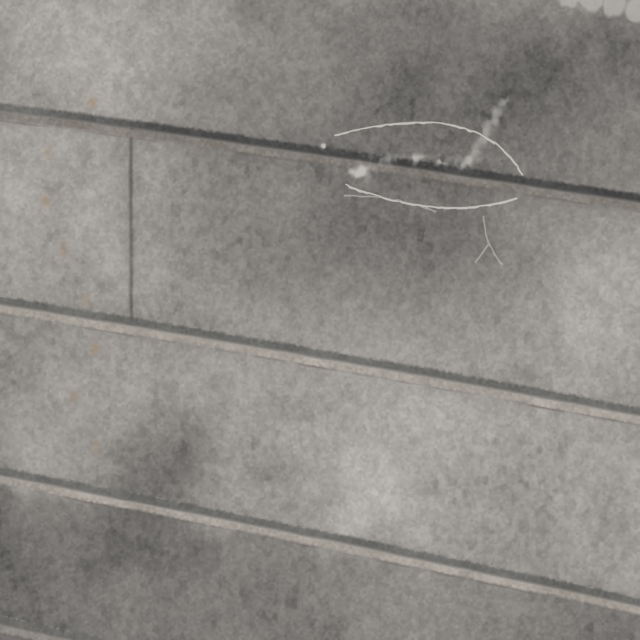
Reproduce this texture procedurally as a WebGL 2 fragment shader.

```glsl
#version 300 es
precision highp float;
// Weathered concrete slabs with slanted raised seams, a vertical joint and chalk marks.
uniform vec2 u_resolution;
out vec4 fragColor;

const vec3 WARM_TINT = vec3(1.012, 0.99, 0.962);
const vec3 CHALK = vec3(0.80, 0.79, 0.77);
const vec3 RUST = vec3(0.64, 0.50, 0.35);
const vec3 BROWN = vec3(0.42, 0.38, 0.35);

float hash(vec2 p) {
  vec3 q = fract(vec3(p.xyx) * 0.1031);
  q += dot(q, q.yzx + 33.33);
  return fract((q.x + q.y) * q.z);
}

// Smooth cellular noise: jittered cell values blended by distance, about -1 to 1.
float cellNoise(vec2 p) {
  vec2 cell = floor(p);
  float total = 0.0, weight = 0.0;
  for (int y = -1; y <= 1; y++)
    for (int x = -1; x <= 1; x++) {
      vec2 id = cell + vec2(x, y);
      vec2 d = id + vec2(hash(id + 17.0), hash(id + 53.0)) - p;
      float w = exp(-5.0 * dot(d, d));
      total += w * (2.0 * hash(id + 91.0) - 1.0);
      weight += w;
    }
  return total / weight;
}

float layeredNoise(vec2 p) {
  float sum = 0.0, gain = 0.55;
  for (int i = 0; i < 4; i++) {
    sum += gain * cellNoise(p);
    p = mat2(1.6, 1.2, -1.2, 1.6) * p + 37.0;
    gain *= 0.6;
  }
  return sum;
}

float spot(vec2 p, vec2 center, vec2 radius) {
  vec2 d = (p - center) / radius;
  return exp(-dot(d, d));
}

float segment(vec2 p, vec2 a, vec2 b) {
  vec2 ab = b - a;
  return length(p - a - ab * clamp(dot(p - a, ab) / dot(ab, ab), 0.0, 1.0));
}

float curve(vec2 p, vec2 a, vec2 b, vec2 c) {
  float d = 1.0;
  vec2 last = a;
  for (int i = 1; i <= 16; i++) {
    float t = float(i) / 16.0;
    vec2 next = mix(mix(a, b, t), mix(b, c, t), t);
    d = min(d, segment(p, last, next));
    last = next;
  }
  return d;
}

float stroke(float d, float halfWidth, float soft) {
  return 1.0 - smoothstep(halfWidth - soft, halfWidth + soft, d);
}

// Signed distance to seam i; spacing shrinks and slope grows going down.
float seamDistance(vec2 p, float i) {
  float slope = 0.143 + 0.031 * i;
  float height = 0.827 - 0.302 * i + 0.0175 * i * (i - 1.0);
  float bow = 0.014 * p.x * (1.0 - p.x);
  return (p.y - height + slope * p.x - bow) * inversesqrt(1.0 + slope * slope);
}

// Broad light and damp areas of the slabs.
float slabTone(vec2 p) {
  float tone = 0.575;
  tone += 0.07 * spot(p, vec2(0.17, 0.89), vec2(0.15, 0.16));
  tone -= 0.16 * spot(p, vec2(0.80, 0.88), vec2(0.40, 0.18));
  tone -= 0.11 * spot(p, vec2(0.62, 0.62), vec2(0.22, 0.11));
  tone += 0.05 * spot(p, vec2(0.10, 0.62), vec2(0.18, 0.15));
  tone += 0.075 * spot(p, vec2(0.65, 0.28), vec2(0.42, 0.20));
  tone += 0.06 * spot(p, vec2(0.98, 0.55), vec2(0.17, 0.13));
  tone -= 0.12 * spot(p, vec2(0.27, 0.27), vec2(0.09, 0.08));
  tone -= 0.08 * smoothstep(0.01, -0.02, seamDistance(p, 2.0));
  return tone - 0.08 * spot(p, vec2(0.08, 0.14), vec2(0.27, 0.11));
}

// Dark upper groove, pale lower lip and a stained bottom edge, all blurred by wear.
vec3 drawSeam(vec3 color, vec2 p, float i, float wear, float grain, float soft) {
  float d = seamDistance(p, i) + 0.0008 * wear + 0.0006 * grain;
  float oldest = 1.0 - min(i, 1.0);
  float damp = oldest * smoothstep(0.02, 0.35, p.x);
  float blur = soft + 0.0022;
  float strength = i > 2.5 ? 0.5 : 0.9;
  vec3 groove = mix(vec3(0.41, 0.41, 0.40), vec3(0.27, 0.27, 0.27), damp);
  vec3 lip = mix(vec3(0.66, 0.635, 0.605), vec3(0.52, 0.495, 0.47), oldest);
  color *= 1.0 - (0.08 + 0.10 * damp) * exp(-abs(d) / 0.014);
  color = mix(color, BROWN, stroke(abs(d + 0.015), 0.001, 0.003) * clamp(0.35 + 0.5 * wear, 0.0, 0.8));
  color = mix(color, lip + 0.04 * wear + 0.04 * grain, strength * stroke(abs(d + 0.007), 0.0062, blur));
  color = mix(color, groove + 0.03 * wear + 0.03 * grain, strength * stroke(abs(d - 0.006), 0.006, blur));
  return mix(color, lip, 0.35 * stroke(abs(d - 0.0125), 0.0008, soft) * smoothstep(0.0, 0.6, grain));
}

float chalkMarks(vec2 p, float grit, float soft) {
  float upper = curve(p, vec2(0.523, 0.788), vec2(0.749, 0.850), vec2(0.816, 0.727));
  float lower = curve(p, vec2(0.540, 0.711), vec2(0.687, 0.652), vec2(0.807, 0.690));
  float echo = curve(p, vec2(0.538, 0.694), vec2(0.620, 0.695), vec2(0.680, 0.669));
  float tail = curve(p, vec2(0.755, 0.661), vec2(0.758, 0.612), vec2(0.785, 0.588));
  tail = min(tail, segment(p, vec2(0.764, 0.619), vec2(0.743, 0.590)));
  float mark = stroke(min(upper, lower), 0.0016 + 0.0005 * grit, soft);
  mark = max(mark, 0.6 * stroke(min(echo, tail), 0.0013, soft));
  float smear = segment(p, vec2(0.787, 0.840), vec2(0.728, 0.743));
  mark = max(mark, stroke(smear, 0.006 + 0.004 * grit, 0.006) * (0.5 + 0.3 * grit));
  float dust = spot(p, vec2(0.565, 0.729), vec2(0.024, 0.014));
  dust += 0.8 * spot(p, vec2(0.507, 0.773), vec2(0.006));
  dust += 0.7 * spot(p, vec2(0.66, 0.752), vec2(0.11, 0.012));
  return max(mark, smoothstep(0.3, 1.1, dust + 0.4 * grit) * min(1.0, 1.5 * dust));
}

void main() {
  vec2 p = gl_FragCoord.xy / u_resolution;
  float soft = max(0.0013, 0.8 / min(u_resolution.x, u_resolution.y));
  float blotch = layeredNoise(p * 8.0);
  float grit = cellNoise(p * vec2(110.0, 85.0) + 11.0);
  float grain = cellNoise(p * 220.0);
  float wear = cellNoise(p * 24.0 + 71.0);

  // Concrete surface with faint dark pores
  float tone = slabTone(p + 0.025 * blotch) + 0.07 * blotch + 0.028 * grit + 0.03 * grain;
  tone -= 0.03 * smoothstep(0.35, 0.9, -grit) * smoothstep(-0.2, 0.5, -blotch);
  vec3 color = tone * WARM_TINT;

  // Rust flecks scattered down the left side
  for (int i = 0; i < 8; i++) {
    float k = float(i);
    vec2 center = vec2(0.04 + 0.14 * hash(vec2(k, 3.0)), 0.84 - 0.077 * k);
    float fleck = spot(p, center, vec2(0.007, 0.010)) * (0.7 + 0.5 * grit);
    color = mix(color, RUST, 0.42 * clamp(fleck, 0.0, 1.0));
  }

  // Vertical joint between the first two seams
  float joint = abs(p.x - 0.205 + 0.001 * wear + 0.0006 * grit);
  float inside = step(seamDistance(p, 0.0), 0.0) * step(0.0, seamDistance(p, 1.0));
  float jointDepth = 0.2 + 0.06 * wear;
  color *= 1.0 - inside * (jointDepth * stroke(joint, 0.0028, 0.0026) + 0.09 * exp(-joint / 0.012));

  for (int i = 0; i < 4; i++) color = drawSeam(color, p, float(i), wear, grain, soft);
  color = mix(color, CHALK, 0.85 * chalkMarks(p + 0.001 * grit, grit, soft));

  // Pale crust along the top right edge
  float crust = 1.0;
  for (int i = 0; i < 4; i++) {
    float k = float(i);
    crust = min(crust, length(p - vec2(0.89 + 0.035 * k, 1.008 - 0.0075 * k)) - 0.02);
  }
  color = mix(color, CHALK * 0.9, 0.75 * stroke(crust + 0.003 * grit, 0.0, 0.005));
  fragColor = vec4(clamp(color, 0.0, 1.0), 1.0);
}
```
